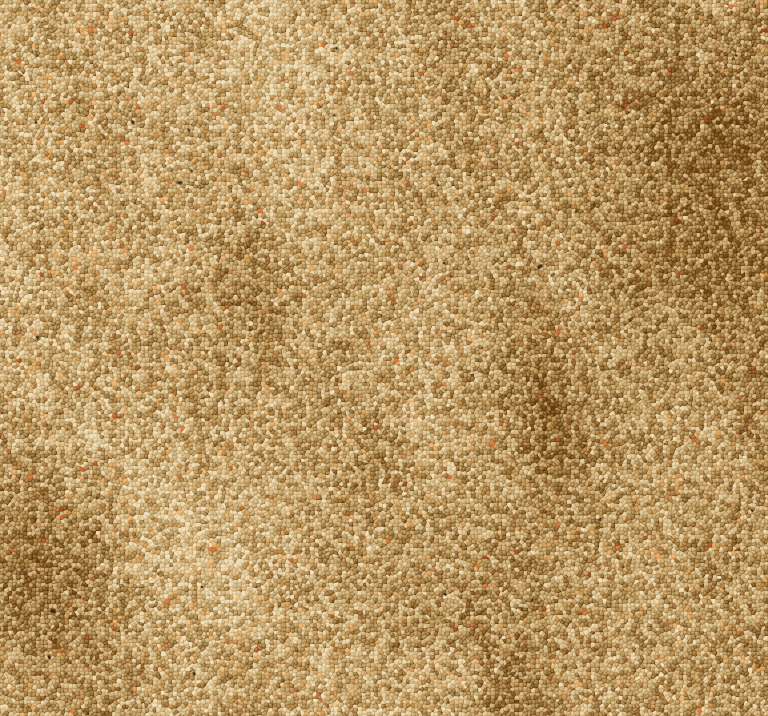
Give the GLSL for this texture, as a Shadertoy shader.

```glsl
// Fine golden sand with soft slanting hollows, coloured grains and a few dark specks.
#define GRAINS 178.0        // grains per canvas height
#define BASE_TONE 0.64      // overall brightness
#define GRAIN_CONTRAST 0.86 // tone spread between grains
#define FACET_LIGHT 0.38    // light falling across each grain
#define CREVICE_DEPTH 0.38  // darkness between grains
#define SPECK_GRID 9.0      // speck cells per canvas height
#define SPECK_SHARE 0.24    // part of cells holding a speck
#define SHADOW_SAND vec3(0.53, 0.38, 0.18)
#define MID_SAND vec3(0.77, 0.64, 0.41)
#define LIGHT_SAND vec3(0.90, 0.82, 0.66)
#define AMBER vec3(0.80, 0.53, 0.25)
#define SPECK_COLOR vec3(0.17, 0.12, 0.06)

vec3 hash3(vec2 p) {
    vec3 q = fract(vec3(p.xyx) * vec3(0.1031, 0.1030, 0.0973));
    q += dot(q, q.yxz + 33.33);
    return fract((q.xxy + q.yzz) * q.zyx);
}

float valueNoise(vec2 p) {
    vec2 i = floor(p), f = fract(p);
    f = f * f * (3.0 - 2.0 * f);
    float low = mix(hash3(i).x, hash3(i + vec2(1, 0)).x, f.x);
    float high = mix(hash3(i + vec2(0, 1)).x, hash3(i + vec2(1, 1)).x, f.x);
    return mix(low, high, f.y);
}

// Broad light and shade: x, y, radius, strength of each slanting fold
float relief(vec2 p) {
    vec4 folds[9] = vec4[9](
        vec4(0.07, 0.18, 0.095, -0.38), vec4(0.35, 0.60, 0.060, -0.20),
        vec4(0.75, 0.40, 0.075, -0.30), vec4(1.01, 0.74, 0.130, -0.34),
        vec4(0.72, 0.06, 0.060, -0.22), vec4(0.87, 0.62, 0.080, -0.16),
        vec4(0.27, 0.25, 0.080, 0.18), vec4(0.37, 0.92, 0.100, 0.15),
        vec4(0.63, 0.55, 0.050, 0.12));
    vec2 warp = vec2(valueNoise(p * 7.0), valueNoise(p * 7.0 + 40.0)) - 0.5;
    vec2 q = p + 0.07 * warp;
    float shade = 0.10 * (0.5 - p.x);
    for (int i = 0; i < 9; i++) {
        vec2 d = q - folds[i].xy;
        d = vec2(d.x + 0.3 * d.y, 0.52 * d.y) / folds[i].z;
        shade += folds[i].w * exp(-dot(d, d));
    }
    // Slanted ripples and mottling
    vec2 slant = vec2(p.x + 0.3 * p.y, p.y);
    shade += 0.16 * (valueNoise(slant * vec2(11.0, 5.0) + 7.0) - 0.5);
    return shade + 0.12 * (valueNoise(p * 29.0 + 3.0) - 0.5);
}

vec3 sandRamp(float tone) {
    vec3 dark = mix(SHADOW_SAND, MID_SAND, clamp(tone * 2.0, -0.6, 1.0));
    return mix(dark, LIGHT_SAND, clamp(tone * 2.0 - 1.0, 0.0, 1.3));
}

// Cellular grains, each with its own tone, tint and lit side
vec3 grainColor(vec2 p, float shade) {
    vec2 g = p * GRAINS, cell = floor(g);
    vec2 nearId = cell, offset = vec2(0.0);
    float first = 9.0, second = 9.0;
    for (int y = -1; y <= 1; y++)
    for (int x = -1; x <= 1; x++) {
        vec2 id = cell + vec2(x, y);
        vec2 d = g - id - 0.08 - 0.84 * hash3(id).xy;
        float dist = length(d);
        if (dist < first) {
            second = first;
            first = dist;
            nearId = id;
            offset = d;
        } else {
            second = min(second, dist);
        }
    }
    vec3 trait = hash3(nearId + 271.0);
    float crevice = 1.0 - smoothstep(0.0, 0.38, second - first);
    float tone = BASE_TONE + shade + GRAIN_CONTRAST * (trait.x - 0.5);
    tone += FACET_LIGHT * dot(offset, vec2(-0.6, 0.8)) - CREVICE_DEPTH * crevice;
    tone += 0.22 * (valueNoise(g * 2.1 + 11.0) - 0.5);
    tone += 0.28 * step(0.94, trait.y);
    vec3 color = sandRamp(tone);
    // Amber grains, with a rare redder one
    float amber = smoothstep(0.80, 1.0, trait.z);
    vec3 tint = AMBER * (0.68 + 0.5 * clamp(tone, 0.0, 1.0));
    color = mix(color, tint, 0.65 * amber);
    return color * mix(vec3(1.0), vec3(1.0, 0.72, 0.60), step(0.996, trait.z));
}

// Scattered dark mineral flecks, as small rotated ellipses
float speckMask(vec2 p) {
    vec2 g = p * SPECK_GRID, id = floor(g);
    vec3 place = hash3(id + 83.0), form = hash3(id + 157.0);
    vec2 d = (fract(g) - 0.2 - 0.6 * place.xy) / SPECK_GRID;
    float angle = 6.2832 * form.x;
    vec2 axis = vec2(cos(angle), sin(angle));
    d = vec2(dot(d, axis), 1.6 * dot(d, vec2(-axis.y, axis.x)));
    float radius = mix(0.0020, 0.0046, form.y * form.y);
    float ragged = 0.0016 * (valueNoise(p * 400.0) - 0.5);
    float fill = 1.0 - smoothstep(radius * 0.6, radius * 1.3, length(d) + ragged);
    return fill * step(place.z, SPECK_SHARE) * mix(0.65, 0.95, form.z);
}

void mainImage(out vec4 fragColor, in vec2 fragCoord) {
    float shade = relief(fragCoord / iResolution.y);
    vec3 color = vec3(0.0);
    // Four samples per pixel keep grain edges smooth
    for (int i = 0; i < 4; i++) {
        vec2 jitter = vec2(i % 2, i / 2) * 0.5 - 0.25;
        vec2 p = (fragCoord + jitter) / iResolution.y;
        color += 0.25 * mix(grainColor(p, shade), SPECK_COLOR, speckMask(p));
    }
    fragColor = vec4(clamp(color, 0.0, 1.0), 1.0);
}
```
